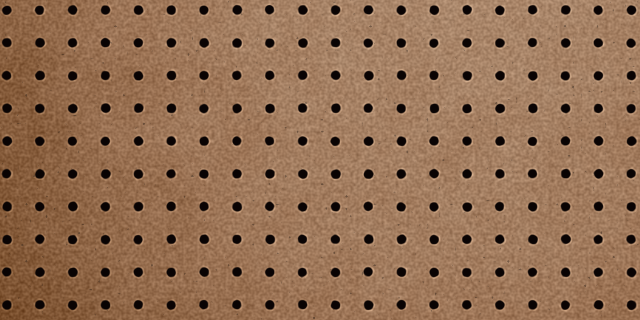
Reproduce this texture procedurally as a WebGL 2 fragment shader.

```glsl
#version 300 es
precision highp float;
uniform vec2 u_resolution;
out vec4 outColor;

vec2 hash2(vec2 p) {
    vec3 q = fract(p.xyx * vec3(0.1031, 0.1030, 0.0973));
    q += dot(q, q.yzx + 33.33);
    return fract((q.xx + q.yz) * q.zy);
}

float cornerSlope(vec2 corner, vec2 offset) {
    float angle = 6.2832 * hash2(corner + 17.0).x;
    return dot(vec2(cos(angle), sin(angle)), offset);
}

float gradientNoise(vec2 p) {
    vec2 i = floor(p), f = fract(p);
    vec2 u = f * f * f * (f * (f * 6.0 - 15.0) + 10.0);
    vec2 e = vec2(1.0, 0.0);
    float low = mix(cornerSlope(i, f), cornerSlope(i + e, f - e), u.x);
    float high = mix(cornerSlope(i + e.yx, f - e.yx), cornerSlope(i + 1.0, f - 1.0), u.x);
    return mix(low, high, u.y);
}

// Pressed fibre board: broad lighting, mottling and fine grain
vec3 boardColor(vec2 p) {
    float light = 0.10 + 0.52 * smoothstep(-0.1, 1.2, p.x) + 0.28 * p.y;
    light -= 0.22 * smoothstep(0.35, 0.0, p.x);
    light -= 0.12 * smoothstep(1.75, 2.0, p.x);
    light -= 0.10 * smoothstep(0.15, 0.0, p.y);
    light += 0.16 * gradientNoise(p * 6.0) + 0.14 * gradientNoise(p * 23.0);

    vec3 shade = vec3(0.51, 0.345, 0.215);
    vec3 tan_ = vec3(0.61, 0.45, 0.33);
    vec3 pale = vec3(0.675, 0.54, 0.43);
    vec3 color = mix(shade, tan_, clamp(light * 2.0, -0.7, 1.0));
    color = mix(color, pale, clamp(light * 2.0 - 1.0, 0.0, 1.0));

    float grain = 0.11 * gradientNoise(p * 113.0 + 5.3)
                + 0.07 * gradientNoise(p * vec2(58.0, 66.0) + 31.7);
    color += grain * vec3(1.0, 0.97, 0.92);

    // Sparse dark flecks
    float fleck = smoothstep(0.42, 0.62, gradientNoise(p * 79.0 + 90.0));
    return color * (1.0 - 0.3 * fleck);
}

void main() {
    vec2 p = gl_FragCoord.xy / u_resolution.y;
    float pixel = 1.0 / u_resolution.y;

    // Twenty columns by ten rows of drilled holes
    vec2 pitch = vec2(0.1027, 0.1024);
    vec2 grid = (p - vec2(0.0216, 0.047)) / pitch;
    vec2 cell = floor(grid + 0.5);
    vec2 jitter = hash2(cell + 50.0) - 0.5;
    vec2 d = (grid - cell) * pitch - 0.002 * jitter;

    // Slightly ragged edge, different in each hole
    float wobble = 0.0016 * gradientNoise(p * 75.0);
    float dist = length(d) - 0.0144 - 0.0008 * jitter.x + wobble;

    // Broken pale rim, strongest toward the lower right
    vec2 side = d / max(length(d), 0.001);
    float facing = 0.55 + 0.3 * dot(side, normalize(vec2(1.0, -0.6 + jitter.y)));
    float chips = clamp(facing + 0.7 * gradientNoise(p * 60.0 + 12.0), 0.0, 1.0);
    float rim = 1.0 - smoothstep(0.0008, 0.0022 + pixel, abs(dist - 0.0025));

    vec3 color = boardColor(p);
    color = mix(color, color * 1.08 + vec3(0.08, 0.085, 0.08), rim * chips);

    // Dark hole with a soft inner edge
    float hole = 1.0 - smoothstep(-0.6 * pixel - 0.001, 0.6 * pixel + 0.001, dist);
    color = mix(color, vec3(0.035, 0.012, 0.01), hole);
    outColor = vec4(clamp(color, 0.0, 1.0), 1.0);
}
```
